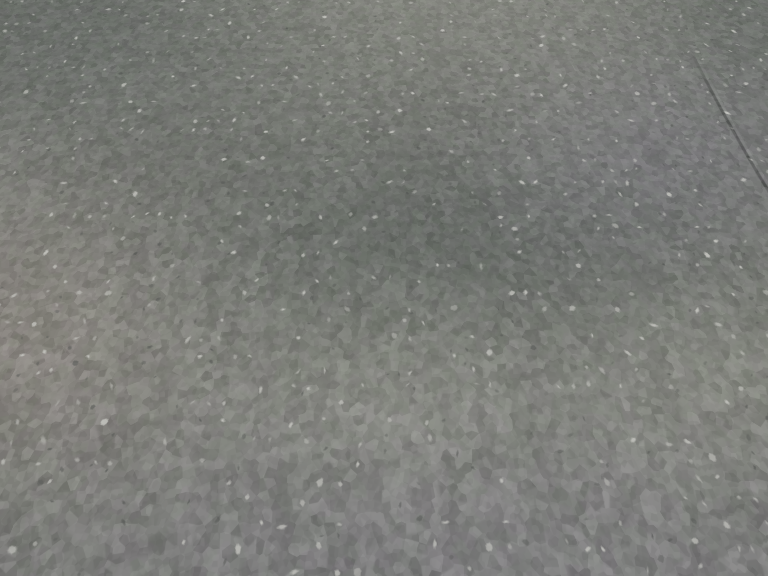
Write a WebGL 1 fragment shader that draws this texture.

```glsl
precision highp float;

uniform vec2 u_resolution;

const float HORIZON = 2.1;
const float CHIP_SCALE = 124.0;

float hash(vec2 p) {
  return fract(sin(dot(p, vec2(127.1, 311.7))) * 43758.5453);
}

vec2 hash2(vec2 p) {
  return vec2(hash(p), hash(p + 57.3));
}

float noise(vec2 p) {
  vec2 cell = floor(p);
  vec2 f = fract(p);
  f = f * f * (3.0 - 2.0 * f);
  float low = mix(hash(cell), hash(cell + vec2(1.0, 0.0)), f.x);
  float high = mix(hash(cell + vec2(0.0, 1.0)), hash(cell + 1.0), f.x);
  return mix(low, high, f.y);
}

float glow(vec2 p, vec2 centre, vec2 radius) {
  vec2 d = (p - centre) / radius;
  return exp(-dot(d, d));
}

// Soft Voronoi chips: each cell carries one random tone in -1..1
float chips(vec2 p, float sharpness, float seed) {
  vec2 cell = floor(p);
  float toneSum = 0.0;
  float weightSum = 0.0;
  for (int j = -1; j <= 1; j++) {
    for (int i = -1; i <= 1; i++) {
      vec2 id = cell + vec2(float(i), float(j));
      vec2 d = id + hash2(id + seed) - p;
      float weight = exp(-sharpness * dot(d, d));
      toneSum += weight * (2.0 * hash(id + seed + 19.7) - 1.0);
      weightSum += weight;
    }
  }
  return toneSum / weightSum;
}

// Sparse angular flecks, one at most per cell, with random strength
float flecks(vec2 p, float density, float size, float blur, float seed) {
  vec2 id = floor(p) + seed;
  float present = step(hash(id + 3.1), density);
  vec2 d = fract(p) - mix(vec2(0.3), vec2(0.7), hash2(id));
  float angle = 6.2832 * hash(id + 8.4);
  float c = cos(angle);
  float s = sin(angle);
  d = mat2(c, s, -s, c) * d;
  d += 0.07 * (vec2(noise(p * 7.0), noise(p * 7.0 + 31.0)) - 0.5);
  float big = hash(id + 14.2);
  vec2 radius = size * mix(0.45, 1.0, big * big) * vec2(1.0, mix(0.4, 0.9, hash(id + 21.6)));
  vec2 q = abs(d) / radius;
  float shape = max(max(q.x, q.y), 0.72 * (q.x + q.y));
  float dist = (shape - 1.0) * radius.y;
  float strength = mix(0.45, 1.0, hash(id + 27.9));
  return present * strength * (1.0 - smoothstep(-blur, blur, dist));
}

// Broad reflections and shadows on the floor
vec3 floorLight(vec2 uv) {
  vec3 warm = vec3(0.075, 0.055, 0.050);
  vec3 pale = vec3(0.055, 0.054, 0.046);
  vec3 violet = vec3(0.028, 0.020, 0.042);
  vec3 shade = vec3(0.050, 0.042, 0.040);
  vec3 color = vec3(0.466, 0.474, 0.454);
  color += warm * glow(uv, vec2(0.02, 0.42), vec2(0.22, 0.26));
  color += pale * glow(uv, vec2(0.56, 1.04), vec2(0.30, 0.20));
  color += pale * glow(uv, vec2(0.50, 0.33), vec2(0.22, 0.18));
  color += pale * glow(uv, vec2(0.95, 0.33), vec2(0.20, 0.18));
  color += violet * glow(uv, vec2(0.60, 0.0), vec2(0.60, 0.24));
  color += violet * glow(uv, vec2(0.88, 0.72), vec2(0.20, 0.16));
  color -= shade * glow(uv, vec2(0.60, 0.58), vec2(0.36, 0.17));
  color -= shade * glow(uv, vec2(0.10, 0.95), vec2(0.24, 0.20));
  color -= shade * glow(uv, vec2(1.02, 1.0), vec2(0.16, 0.22));
  return color + 0.022 * (noise(uv * 7.0) - 0.5);
}

// Thin scratch with a faint bright rim
float scratch(vec2 p, vec2 start, vec2 end) {
  vec2 along = end - start;
  float t = dot(p - start, along) / dot(along, along);
  vec2 normal = normalize(vec2(-along.y, along.x));
  float side = dot(p - start, normal) + 0.012 * t * (1.0 - t);
  float line = 1.0 - smoothstep(0.001, 0.004, abs(side));
  float rim = 1.0 - smoothstep(0.001, 0.004, abs(side - 0.005));
  return smoothstep(-0.1, 0.35, t) * (0.4 * rim - line);
}

void main() {
  vec2 uv = gl_FragCoord.xy / u_resolution;
  float aspect = u_resolution.x / u_resolution.y;
  vec2 p = vec2(uv.x * aspect, uv.y);

  // Perspective floor plane
  float depth = HORIZON - p.y;
  vec2 ground = CHIP_SCALE * vec2(p.x - 0.5 * aspect, 1.7) / depth;
  float blur = max(0.0018, 0.7 / u_resolution.y) * CHIP_SCALE * 0.5 / depth;

  // Chip mosaic, calmer in the distance
  float grain = 0.043 * chips(ground, 22.0, 0.0) + 0.022 * chips(ground * 1.7, 14.0, 41.0);
  grain += 0.014 * chips(ground * 0.45, 12.0, 83.0);
  vec3 color = floorLight(uv) + grain * mix(1.05, 0.75, uv.y);
  color += vec3(0.006, -0.002, 0.008) * chips(ground * 0.7, 16.0, 67.0);

  // Dark and white flecks
  float dark = flecks(ground * 0.6 + 0.37, 0.10, 0.22, blur, 130.0);
  float white = flecks(ground * 0.5, 0.22, 0.23, blur, 0.0);
  color = mix(color, vec3(0.31, 0.32, 0.31), 0.6 * dark);
  color = mix(color, vec3(0.77, 0.77, 0.75), 0.9 * white);

  color += 0.10 * scratch(p, vec2(0.90 * aspect, 0.91), vec2(aspect, 0.67));
  gl_FragColor = vec4(color, 1.0);
}
```
